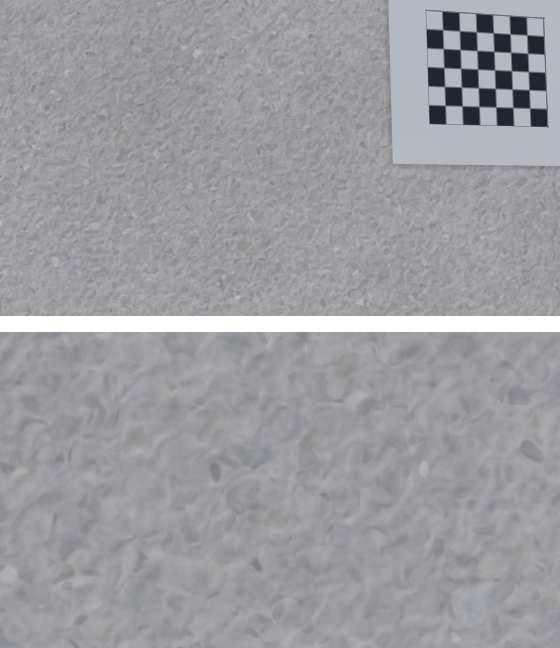
Top, the full canvas; bottom, a detail of the centre.
Reproduce this texture procedurally as a WebGL 2 fragment shader.

```glsl
#version 300 es
precision highp float;
// Worn grey aggregate concrete with a pale checkerboard card in the upper right corner.
uniform vec2 u_resolution;
out vec4 fragColor;

float hash(vec2 p) {
  return fract(sin(dot(p, vec2(127.1, 311.7))) * 43758.5453);
}

vec2 hash2(vec2 p) {
  return vec2(hash(p), hash(p + 17.3));
}

float noise(vec2 p) {
  vec2 i = floor(p), f = fract(p);
  f = f * f * (3.0 - 2.0 * f);
  return mix(mix(hash(i), hash(i + vec2(1, 0)), f.x),
             mix(hash(i + vec2(0, 1)), hash(i + vec2(1, 1)), f.x), f.y);
}

float fbm(vec2 p) {
  float sum = 0.0, amp = 0.5;
  for (int i = 0; i < 4; i++) {
    sum += amp * noise(p);
    p = p * 2.03 + 9.7;
    amp *= 0.5;
  }
  return sum / 0.9375;
}

// Lays irregular rounded stones, one candidate per cell, over the ground colour.
vec3 layStones(vec3 ground, vec2 p, float scale, float share, float seed, float px) {
  p *= scale;
  vec2 cell = floor(p);
  float soft = 0.08 + 0.6 * px * scale;
  for (int y = -1; y <= 1; y++)
  for (int x = -1; x <= 1; x++) {
    vec2 id = cell + vec2(x, y) + seed;
    if (hash(id + 5.1) > share) continue;
    vec2 d = p - (id - seed) - hash2(id);
    float angle = 6.283 * hash(id + 31.7);
    vec2 axis = vec2(cos(angle), sin(angle));
    vec2 local = vec2(dot(d, axis), dot(d, vec2(-axis.y, axis.x)));
    float r = length(local * vec2(0.85, 1.0 + 0.7 * hash(id + 8.9)));
    float edge = r - mix(0.22, 0.5, hash(id + 2.4));
    float cover = 1.0 - smoothstep(-soft, soft, edge);

    // Mostly mid greys, with a few pale quartz and dark slate pieces
    float pick = hash(id + 12.6);
    float tone = mix(0.555, 0.645, hash(id + 44.2));
    tone += 0.075 * step(0.965, pick) - 0.05 * step(pick, 0.05);
    float warmth = hash(id + 63.8) - 0.5;
    vec3 stone = vec3(tone) + vec3(0.018, 0.004, -0.018) * warmth + vec3(-0.004, -0.001, 0.014);

    // Thin shadow on the lower right rim
    float rim = smoothstep(-0.2, 0.0, edge);
    stone += 0.045 * rim * dot(d, vec2(-0.7, 0.7));
    ground = mix(ground, stone, 0.8 * cover);
  }
  return ground;
}

vec3 concrete(vec2 p, float px) {
  vec2 warp = vec2(noise(p * 55.0), noise(p * 55.0 + 40.0)) - 0.5;
  vec2 q = p + 0.014 * warp;

  // Cement paste
  vec3 color = vec3(0.619, 0.619, 0.631) + 0.07 * (fbm(p * 45.0) - 0.5);

  // Aggregate from fine to coarse
  color = layStones(color, q, 68.0, 0.65, 3.0, px);
  color = layStones(color, q, 42.0, 0.6, 71.0, px);
  color = layStones(color, q, 25.0, 0.13, 139.0, px);

  // Raking light over the small bumps, then fine grit
  vec2 toLight = vec2(-0.3, 0.35);
  float relief = noise(q * 75.0) - noise(q * 75.0 + toLight);
  relief += 0.6 * (noise(q * 130.0) - noise(q * 130.0 + toLight));
  color += 0.085 * relief;
  color += 0.025 * (noise(p * 210.0) - 0.5);

  // Broad wear and a duller upper left area
  color += 0.045 * (fbm(p * 4.0 + 2.0) - 0.5);
  color -= 0.014 * exp(-6.0 * dot(p - vec2(0.5, 0.72), p - vec2(0.5, 0.72)));
  return color + 0.006;
}

// Slightly skewed board of seven by six squares, printed on the card.
vec3 printedCard(vec2 q, float px) {
  vec2 uv = vec2(0.5);
  for (int i = 0; i < 4; i++) {
    uv.x = (q.x - 1.347 - 0.0116 * uv.y) / (0.373 + 0.0023 * uv.y);
    uv.y = (q.y - 0.0324 - 0.0255 * uv.x) / (0.361 - 0.0162 * uv.x);
  }
  vec2 size = vec2(0.373, 0.355);
  vec2 wave = sin(3.14159 * uv * vec2(7, 6));
  vec2 parity = clamp(wave * 0.017 / px, -1.0, 1.0);
  vec2 border = (abs(uv - 0.5) - 0.5) * size;
  float outside = max(border.x, border.y);
  float ink = (0.5 - 0.5 * parity.x * parity.y) * (1.0 - smoothstep(-0.6 * px, 0.6 * px, outside));

  // Hairline along the top and right sides
  float hair = min(abs(uv.y) * size.y, abs(uv.x - 1.0) * size.x);
  float line = (1.0 - smoothstep(0.0005, 0.0005 + px, hair)) * step(outside, px);
  ink = max(ink, 0.5 * line);

  vec3 paper = vec3(0.708, 0.727, 0.757) + 0.008 * (noise(q * 6.0) - 0.5);
  return mix(paper, vec3(0.13, 0.148, 0.18), ink);
}

void main() {
  float px = 1.0 / u_resolution.y;
  vec2 p = gl_FragCoord.xy * px;
  vec2 q = vec2(p.x, 1.0 - p.y);
  float cardEdge = max(1.229 + 0.027 * q.y - q.x, q.y - 0.5185 - 0.013 * (q.x - 1.243));
  vec3 color = concrete(p, px);
  color *= 1.0 - 0.12 * (1.0 - smoothstep(0.0, 0.022, cardEdge));
  color = mix(printedCard(q, px), color, smoothstep(-0.7 * px, 0.7 * px, cardEdge));
  fragColor = vec4(color, 1.0);
}
```
